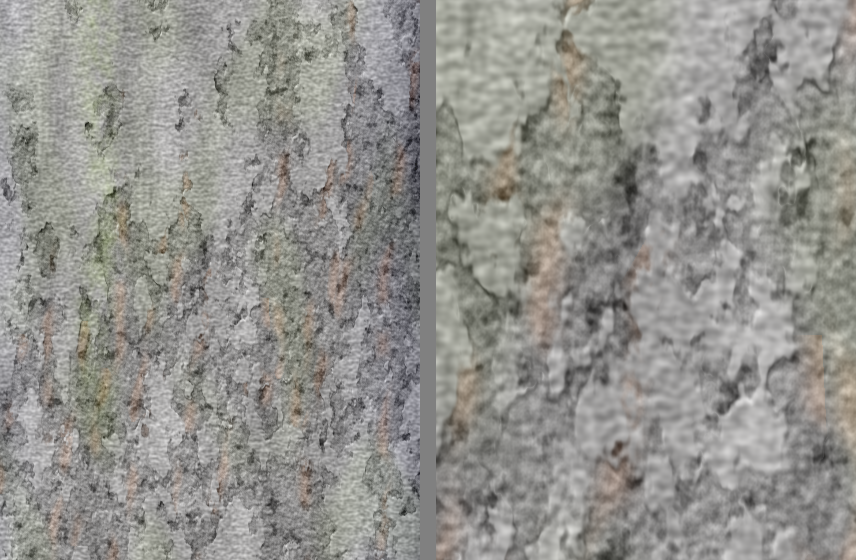
Left: the whole. Right: its middle third, enlarged.
Write a Shadertoy shader that draws this texture.

```glsl
// Weathered grey tree bark with ragged wedge-shaped fissures and a faint algae streak.
#define FISSURES 20
#define LEAN 0.28
#define RAGGED 0.085
#define BASE_TONE 0.645
#define ROUGH_DARKEN 0.10
#define RELIEF 0.13
#define GRAIN 0.10
#define STREAKS 0.13
#define LIGHT_STEP vec2(-0.0012, 0.0036)
#define ALGAE_TINT vec3(-0.015, 0.02, -0.09)
#define RUST_TINT vec3(0.075, 0.015, -0.02)

vec2 hash2(vec2 p) {
    p = vec2(dot(p, vec2(127.1, 311.7)), dot(p, vec2(269.5, 183.3)));
    return fract(sin(p) * 43758.545);
}

vec2 gradient(vec2 cell) {
    float angle = 6.2832 * hash2(cell).x;
    return vec2(cos(angle), sin(angle));
}

float noise(vec2 p) {
    vec2 i = floor(p), f = fract(p);
    vec2 u = f * f * f * (f * (f * 6.0 - 15.0) + 10.0);
    vec2 e = vec2(1.0, 0.0);
    float low = mix(dot(gradient(i), f), dot(gradient(i + e.xy), f - e.xy), u.x);
    float high = mix(dot(gradient(i + e.yx), f - e.yx), dot(gradient(i + e.xx), f - e.xx), u.x);
    return 1.5 * mix(low, high, u.y);
}

float fbm(vec2 p) {
    float sum = 0.0, amp = 0.5;
    for (int i = 0; i < 4; i++) {
        sum += amp * noise(p);
        p = mat2(1.6, 1.2, -1.2, 1.6) * p + 7.3;
        amp *= 0.55;
    }
    return sum;
}

// x: signed depth inside the nearest fissure, y: distance from its centre line
vec2 fissures(vec2 p) {
    vec2 best = vec2(-1.0, 1.0);
    for (int i = 0; i < FISSURES; i++) {
        float id = float(i);
        vec2 r = hash2(vec2(id, 3.0)), s = hash2(vec2(id, 8.0));
        float x = 0.75 * fract(id * 0.618 + 0.17);
        vec2 q = p - vec2(x, 0.2 + 0.55 * r.x + 0.15 * x);
        float len = mix(0.18, 0.48, r.y);
        float t = -q.y / len, c = clamp(t, 0.0, 1.0);
        float side = abs(q.x - LEAN * s.x * q.y);
        float width = mix(0.035, 0.09, s.y) * pow(c, 0.7) * pow(1.0 - c, 0.35);
        float depth = width - side - len * abs(t - c);
        if (depth > best.x) best = vec2(depth, side);
    }
    // broken edges, with patchier wear towards the right
    best.x += RAGGED * fbm(p * vec2(30.0, 17.0));
    float wear = 0.07 * noise(p * vec2(13.0, 5.0) + 4.0) - 0.035 + 0.045 * p.x;
    best.x = max(best.x, wear + 0.06 * fbm(p * vec2(42.0, 26.0) + 9.0));
    return best;
}

float roughness(float depth) {
    return smoothstep(-0.009, 0.011, depth);
}

float relief(vec2 p) {
    float rough = roughness(fissures(p).x);
    float crinkle = 0.55 * noise(p * vec2(48.0, 125.0) + fbm(p * 20.0))
                  + 0.3 * noise(p * vec2(120.0, 150.0));
    float flakes = 1.9 * fbm(p * vec2(75.0, 60.0) + 2.0);
    return mix(crinkle, flakes - 0.55, rough);
}

void mainImage(out vec4 fragColor, in vec2 fragCoord) {
    vec2 p = fragCoord / iResolution.y;
    float across = fragCoord.x / iResolution.x;
    vec2 fissure = fissures(p);
    float rough = roughness(fissure.x);

    // soft vertical weathering and fine grain
    float tone = BASE_TONE - ROUGH_DARKEN * rough;
    tone += STREAKS * (0.6 * noise(p * vec2(15.0, 2.5)) + 0.8 * fbm(p * vec2(26.0, 11.0) + 5.0));
    tone += GRAIN * (noise(p * vec2(150.0, 190.0)) + 0.6 * noise(p * vec2(65.0, 85.0) + 3.0));

    // light from above, dark pits and shadowed rims
    tone += RELIEF * (relief(p) - relief(p + LIGHT_STEP));
    float pits = smoothstep(0.08, 0.42, fbm(p * vec2(48.0, 34.0) + 11.0));
    tone -= 0.2 * pits * rough;
    float rim = exp(-pow((fissure.x - 0.004) / 0.006, 2.0));
    tone -= 0.13 * rim * smoothstep(-0.15, 0.3, noise(p * vec2(30.0, 22.0) + 6.0));
    tone -= 0.13 * smoothstep(0.86, 1.02, across);
    vec3 color = vec3(tone) + vec3(0.004, 0.0, -0.002);

    // algae, rusty cores and cool edges
    float streak = exp(-pow((p.x - 0.175 - 0.03 * noise(p * 4.0)) / 0.04, 2.0));
    streak *= smoothstep(0.1, 0.5, p.y) * (0.55 + fbm(p * vec2(30.0, 18.0)));
    color += ALGAE_TINT * streak;
    color += ALGAE_TINT * 0.35 * smoothstep(-0.1, 0.5, noise(p * vec2(9.0, 4.0) + 2.0));
    float core = exp(-pow(fissure.y / 0.011, 2.0)) * rough;
    color += RUST_TINT * core * smoothstep(-0.2, 0.3, noise(p * vec2(22.0, 11.0) + 8.0));
    float edge = smoothstep(0.75, 1.0, across) + 0.5 * smoothstep(0.15, 0.0, across);
    color += vec3(-0.008, -0.004, 0.03) * edge;

    fragColor = vec4(clamp(color, 0.12, 0.9), 1.0);
}
```
